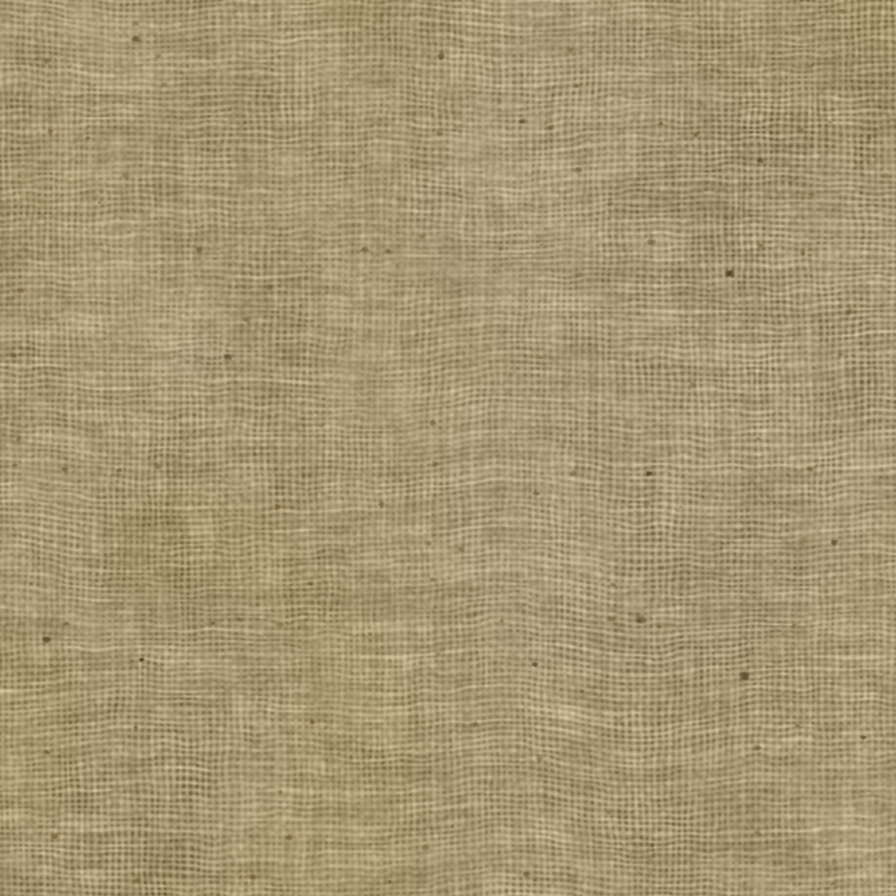
This texture is drawn by a Shadertoy shader. Its source:

```glsl
float hash(vec2 p) {
    return fract(sin(dot(p, vec2(127.1, 311.7))) * 43758.5453);
}

// Smooth value noise from -1 to 1
float noise(vec2 p) {
    vec2 i = floor(p), f = fract(p);
    f = f * f * (3.0 - 2.0 * f);
    float low = mix(hash(i), hash(i + vec2(1, 0)), f.x);
    float high = mix(hash(i + vec2(0, 1)), hash(i + vec2(1, 1)), f.x);
    return 2.0 * mix(low, high, f.y) - 1.0;
}

// Dark seed flecks, at most one per grid cell
float flecks(vec2 p, float cells, float chance, float radius) {
    vec2 cell = floor(p * cells);
    vec2 center = (cell + 0.2 + 0.6 * vec2(hash(cell + 3.1), hash(cell + 7.7))) / cells;
    float size = radius * (0.6 + 0.6 * hash(cell + 11.3));
    vec2 d = (p - center) * vec2(0.85, 1.1);
    float wobble = 1.0 + 0.3 * noise(p * 350.0);
    float spot = 1.0 - smoothstep(size * 0.3, size * 1.3, length(d) * wobble);
    return spot * step(hash(cell + 19.9), chance) * (0.5 + 0.5 * hash(cell + 23.5));
}

void mainImage(out vec4 fragColor, in vec2 fragCoord) {
    vec2 p = fragCoord / iResolution.y;

    // Thread coordinates: whole numbers lie on thread centers
    float warp = p.x * 134.0 + 0.7 * noise(p * vec2(9.0, 4.0)) + 0.22 * noise(p * vec2(60.0, 35.0));
    float weft = p.y * 138.0 + 1.3 * noise(p * vec2(7.0, 5.0) + 31.0)
               + 0.32 * noise(p * vec2(38.0, 65.0) + 17.0);
    float warpRidge = cos(6.2832 * warp);
    float weftRidge = cos(6.2832 * weft);

    // Worn zones soften the weave
    float bands = noise(vec2(p.x * 10.0, p.y * 1.5) + 5.0);
    float wear = noise(p * 5.0 + 43.0);
    float relief = 0.95 - 0.2 * bands + 0.2 * noise(p * vec2(28.0, 22.0) + 71.0);

    // Ridges, over-under crossings and open gaps
    float shade = 0.039 * weftRidge * (1.0 + 0.35 * noise(p * 32.0 + 9.0));
    shade += 0.027 * warpRidge * (1.0 + 0.6 * noise(p * 24.0 + 61.0));
    shade += 0.013 * cos(3.1416 * warp) * cos(3.1416 * weft);
    float gap = 0.25 * (1.0 - warpRidge) * (1.0 - weftRidge);
    shade -= 0.06 * gap * (1.0 + 0.9 * noise(vec2(warp, weft) * 0.7 + 83.0));
    shade *= relief;

    // Uneven yarn, bright slubs and fiber grain
    shade += 0.042 * noise(vec2(warp * 0.16, weft));
    shade += 0.026 * noise(vec2(warp, weft * 0.14) + 50.0);
    shade += 0.05 * smoothstep(0.55, 1.0, noise(vec2(warp * 0.07, weft) + 90.0));
    shade += 0.042 * noise(p * vec2(230.0, 270.0));

    // Broad fading and stains
    shade += 0.016 * bands + 0.016 * wear + 0.012 * noise(p * 14.0 + 27.0);
    float faded = exp(-9.0 * dot(p - vec2(0.66, 0.58), p - vec2(0.66, 0.58)));
    shade += 0.014 * faded - 0.004;

    vec3 linen = vec3(0.661, 0.601, 0.454) + shade;
    linen += vec3(-0.004, 0.0, 0.014) * (faded + 0.5 * wear);

    // Scattered flecks, few large and many faint
    linen = mix(linen, vec3(0.27, 0.19, 0.08), 0.85 * flecks(p, 9.0, 0.2, 0.0046));
    linen = mix(linen, vec3(0.42, 0.33, 0.17), 0.7 * flecks(p + 4.0, 24.0, 0.16, 0.0034));
    fragColor = vec4(linen, 1.0);
}
```
